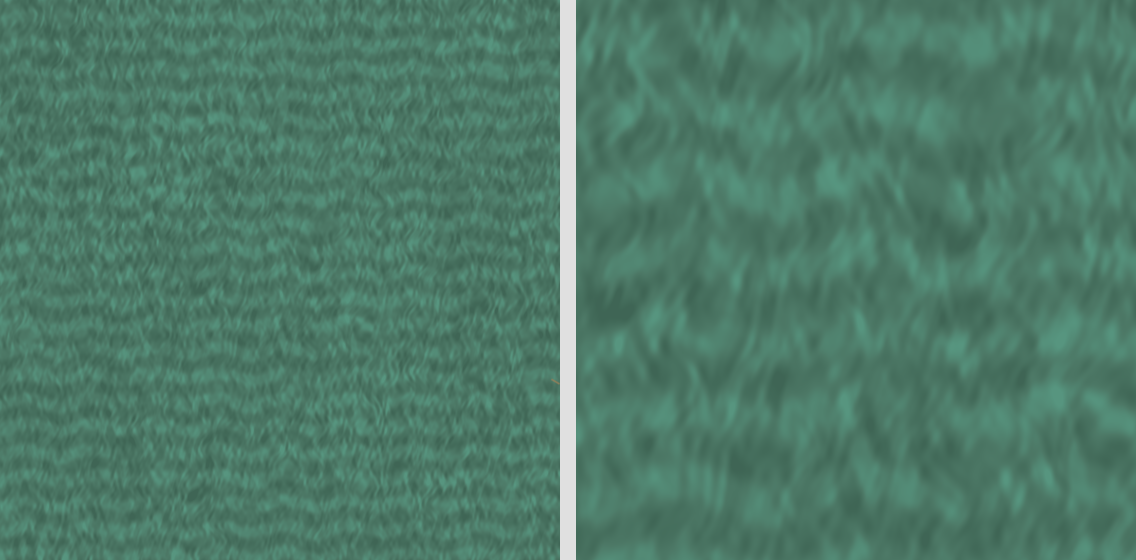
Left, the full canvas; right, a detail of the centre.
This texture is drawn by a WebGL 1 fragment shader. Its source:

```glsl
precision highp float;

uniform vec2 u_resolution;

const vec3 MID_GREEN = vec3(0.300, 0.472, 0.400);
const vec3 DARK_GREEN = vec3(0.268, 0.428, 0.360);
const vec3 LIGHT_TEAL = vec3(0.322, 0.535, 0.455);
const vec3 FLECK_TAN = vec3(0.62, 0.50, 0.34);

const vec2 REPEATS = vec2(8.73, 21.95);     // zigzags across, bands down
const vec2 PHASE = vec2(0.43, 0.40);        // peak column, light band row
const float ZIGZAG_HEIGHT = 0.019;
const float PEAK_ROUNDING = 0.06;
const float BAND_EDGE = 0.30;               // softness of the woven edge
const float BAND_CONTRAST = 0.50;
const float WOBBLE = 0.006;
const vec2 FIBRE_SCALE = vec2(150.0, 52.0);
const float FIBRE_SLANT = 0.28;
const float FIBRE_CONTRAST = 1.75;
const float BLOTCH_CONTRAST = 0.75;
const vec2 FLECK_START = vec2(0.986, 0.322);
const vec2 FLECK_END = vec2(0.998, 0.315);
const float FLECK_WIDTH = 0.0014;

float hash(vec2 cell) {
  vec3 q = fract(vec3(cell.xyx) * 0.1031);
  q += dot(q, q.yzx + 33.33);
  return fract((q.x + q.y) * q.z);
}

float noise(vec2 p) {
  vec2 cell = floor(p);
  vec2 f = fract(p);
  f = f * f * (3.0 - 2.0 * f);
  float low = mix(hash(cell), hash(cell + vec2(1.0, 0.0)), f.x);
  float high = mix(hash(cell + vec2(0.0, 1.0)), hash(cell + 1.0), f.x);
  return mix(low, high, f.y);
}

// Rounded triangle wave: 0 at each peak, about 1 in each valley
float zigzag(float x) {
  float d = 2.0 * (fract(x + 0.5) - 0.5);
  float fromPeak = sqrt(d * d + PEAK_ROUNDING);
  float fromValley = sqrt((1.0 - abs(d)) * (1.0 - abs(d)) + PEAK_ROUNDING);
  return 0.5 + 0.5 * (fromPeak - fromValley);
}

// Signed band tone: +1 in light bands, -1 in dark ones
float chevronBands(vec2 p) {
  vec2 drift = vec2(noise(p * 14.0 + 3.7), noise(p * 26.0 + 41.0)) - 0.5;
  vec2 frayed = p + drift * WOBBLE;
  frayed.y += (noise(p * vec2(130.0, 45.0) + 7.0) - 0.5) * WOBBLE;
  frayed.y += ZIGZAG_HEIGHT * zigzag(frayed.x * REPEATS.x - PHASE.x);
  float fromLight = abs(fract(frayed.y * REPEATS.y - PHASE.y + 0.5) - 0.5);
  float edge = 0.5 * BAND_EDGE;
  return 1.0 - 2.0 * smoothstep(0.25 - edge, 0.25 + edge, fromLight);
}

// Two layers of short upright fibres leaning opposite ways
float fibres(vec2 p) {
  float bend = (noise(p * 30.0 + 19.0) - 0.5) * 0.012;
  vec2 left = vec2(p.x + FIBRE_SLANT * p.y + bend, p.y);
  vec2 right = vec2(p.x - FIBRE_SLANT * p.y + bend, p.y);
  float coarse = noise(left * FIBRE_SCALE + 11.0);
  float fine = noise(right * FIBRE_SCALE * 1.25 + 83.0);
  return coarse + fine - 1.0;
}

float segmentDistance(vec2 p, vec2 a, vec2 b) {
  vec2 along = b - a;
  float t = clamp(dot(p - a, along) / dot(along, along), 0.0, 1.0);
  return length(p - a - along * t);
}

void main() {
  vec2 p = gl_FragCoord.xy / u_resolution;
  float pixel = 1.0 / min(u_resolution.x, u_resolution.y);

  // Uneven wear fades the bands and roughens the fibres in patches
  float wear = noise(p * 9.0 + 27.0);
  float blotch = 0.6 * noise(p * 7.0 + 61.0) + 0.4 * noise(p * 22.0 + 5.0) - 0.5;

  float tone = BAND_CONTRAST * mix(1.25, 0.75, wear) * chevronBands(p);
  tone += FIBRE_CONTRAST * mix(0.65, 1.35, wear) * fibres(p);
  tone += BLOTCH_CONTRAST * blotch;
  tone = clamp(tone, -1.7, 1.8);

  // Shade outward from the middle green
  vec3 shade = tone < 0.0 ? DARK_GREEN : LIGHT_TEAL;
  vec3 color = mix(MID_GREEN, shade, abs(tone));

  // Stray tan thread
  float thread = segmentDistance(p, FLECK_START, FLECK_END) - FLECK_WIDTH;
  color = mix(color, FLECK_TAN, 0.8 * (1.0 - smoothstep(-pixel, pixel, thread)));

  gl_FragColor = vec4(color, 1.0);
}
```
